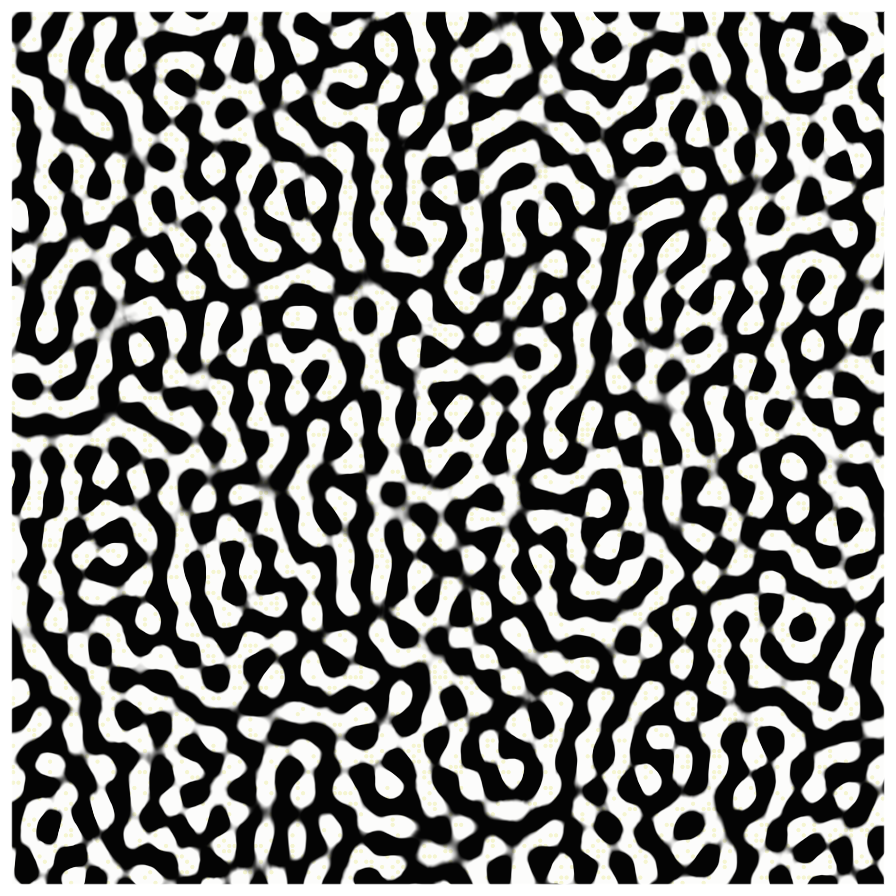
Reproduce this pattern procedurally as a WebGL 1 fragment shader.

```glsl
precision highp float;
uniform vec2 u_resolution;

// Black and white labyrinth of short, mostly upright worms inside a white margin.
// Layered plane waves of nearly equal length give a rough maze; one saturate and
// inhibit step, as in reaction-diffusion, evens out the width of its strands.

const float PI = 3.14159265;
const float STRANDS = 25.0; // strand periods across the canvas

float hash(float n) {
  return fract(sin(n * 91.73 + 4.1) * 4375.85);
}

float hash2(vec2 cell) {
  return fract(sin(dot(cell, vec2(12.99, 78.23))) * 4375.85);
}

// Sum of waves spread over all directions, denser along x, with unit variance.
// The soft sign at the end saturates strong areas and lifts weak ones.
float roughMaze(vec2 p) {
  float sum = 0.0;
  for (int i = 0; i < 28; i++) {
    float n = float(i);
    float angle = PI * (n + hash(n)) / 28.0;
    angle -= 0.22 * sin(2.0 * angle);
    float frequency = 2.0 * PI * mix(0.86, 1.13, hash(n + 40.0));
    vec2 direction = vec2(cos(angle), sin(angle));
    sum += cos(frequency * dot(p, direction) + 2.0 * PI * hash(n + 80.0));
  }
  sum *= sqrt(2.0 / 28.0);
  return sum / sqrt(sum * sum + 0.3);
}

// Centre minus an inhibiting ring of 8 taps, plus an activating ring of 12.
float labyrinth(vec2 p) {
  float value = roughMaze(p);
  for (int i = 0; i < 20; i++) {
    float n = float(i);
    bool inhibits = i < 8;
    float angle = 2.0 * PI * (inhibits ? n / 8.0 : (n - 7.5) / 12.0);
    float radius = inhibits ? 0.61 : 1.117;
    float weight = inhibits ? -1.2 / 8.0 : 0.9 / 12.0;
    value += weight * roughMaze(p + radius * vec2(cos(angle), sin(angle)));
  }
  return value;
}

// Sparse soft dots, one at most per cell.
float specks(vec2 p) {
  vec2 cell = floor(p);
  float disc = 1.0 - smoothstep(0.3, 0.5, length(fract(p) - 0.5));
  return disc * step(0.8, hash2(cell));
}

void main() {
  vec2 uv = gl_FragCoord.xy / u_resolution;
  vec3 ink = vec3(0.015);
  vec3 white = vec3(0.99, 0.99, 0.985);
  vec3 cream = vec3(0.96, 0.96, 0.82);

  // Soft-edged strands, with cream specks on the white ones
  float strand = smoothstep(-0.35, 0.85, labyrinth(uv * STRANDS));
  vec3 paper = mix(white, cream, specks(uv * 170.0));
  vec3 color = mix(ink, paper, strand);

  // Plain margin around the maze
  vec2 inset = 0.5 - abs(uv - 0.5);
  float inside = smoothstep(0.0122, 0.0145, min(inset.x, inset.y));
  gl_FragColor = vec4(mix(vec3(1.0), color, inside), 1.0);
}
```
